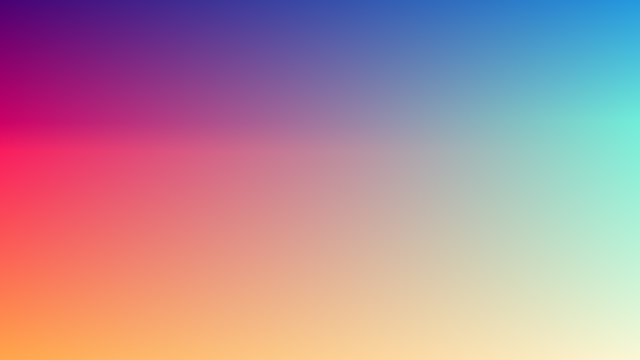
Reproduce this background procedurally as a Shadertoy shader.

```glsl
// Smooth four-corner colour wash: violet and blue above, amber and cream below, with a pink and an aqua band at the sides.

// Left edge colours, from top to bottom
const vec3 VIOLET  = vec3(0.29, 0.00, 0.45);
const vec3 MAGENTA = vec3(0.80, 0.00, 0.40);
const vec3 ROSE    = vec3(0.98, 0.11, 0.37);
const vec3 AMBER   = vec3(1.00, 0.65, 0.29);

// Right edge colours, from top to bottom
const vec3 AZURE = vec3(0.14, 0.60, 0.87);
const vec3 AQUA  = vec3(0.44, 0.93, 0.85);
const vec3 CREAM = vec3(0.98, 0.97, 0.84);

// Linear position of t between two stops, clamped to 0..1
float ramp(float start, float end, float t) {
    return clamp((t - start) / (end - start), 0.0, 1.0);
}

// Vertical gradient of the left edge
vec3 warmEdge(float depth) {
    vec3 color = mix(VIOLET, MAGENTA, ramp(0.0, 0.34, depth));
    color = mix(color, ROSE, ramp(0.34, 0.42, depth));
    return mix(color, AMBER, ramp(0.42, 1.0, depth));
}

// Vertical gradient of the right edge
vec3 coolEdge(float depth) {
    vec3 color = mix(AZURE, AQUA, ramp(0.0, 0.335, depth));
    return mix(color, CREAM, ramp(0.335, 1.0, depth));
}

void mainImage(out vec4 fragColor, in vec2 fragCoord) {
    vec2 uv = fragCoord / iResolution.xy;
    float depth = 1.0 - uv.y;

    // Blend the two edges across the canvas
    vec3 color = mix(warmEdge(depth), coolEdge(depth), uv.x);
    fragColor = vec4(color, 1.0);
}
```
